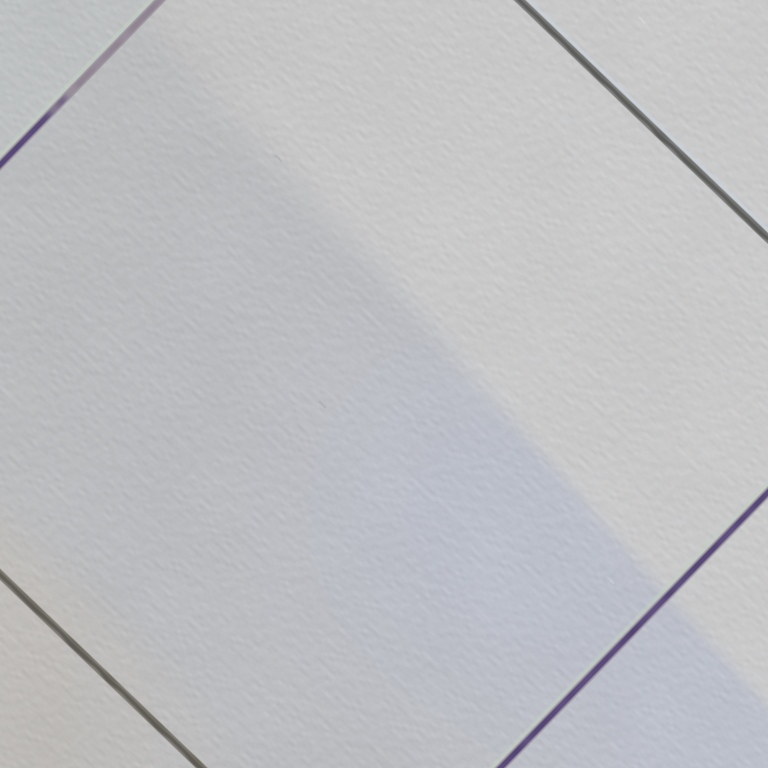
Write a WebGL 2 fragment shader that draws this texture.

```glsl
#version 300 es
precision highp float;
// Pale, finely grained tiles laid diagonally: one large tile with its neighbours' corners.
// A slightly skewed grid gives grey seams one way and violet seams the other;
// a soft, cool shadow band and embossed noise shade the surface.
uniform vec2 u_resolution;
out vec4 fragColor;

const vec3 LIT_GREY    = vec3(0.787, 0.788, 0.792);
const vec3 SHADE_GREY  = vec3(0.732, 0.736, 0.745);
const vec3 SHADE_BLUE  = vec3(0.737, 0.752, 0.795);
const vec3 WARM_GREY   = vec3(0.755, 0.745, 0.735);
const vec3 SEAM_DARK   = vec3(0.33, 0.33, 0.32);
const vec3 SEAM_BROWN  = vec3(0.47, 0.45, 0.41);
const vec3 SEAM_VIOLET = vec3(0.32, 0.26, 0.46);
const vec3 SEAM_LILAC  = vec3(0.57, 0.53, 0.58);
const vec3 BLUE_RIM    = vec3(0.79, 0.83, 0.87);
const vec3 GREEN_RIM   = vec3(0.76, 0.81, 0.76);

const vec2 GRID_ORIGIN = vec2(0.182, -0.4675);
const vec2 GRID_PERIOD = vec2(1.008, 1.0145);

float hash(vec2 p) {
  vec3 q = fract(vec3(p.xyx) * 0.1031);
  q += dot(q, q.yzx + 33.33);
  return fract((q.x + q.y) * q.z);
}

float noise(vec2 p) {
  vec2 cell = floor(p), f = fract(p);
  f = f * f * (3.0 - 2.0 * f);
  float low = mix(hash(cell), hash(cell + vec2(1, 0)), f.x);
  float high = mix(hash(cell + vec2(0, 1)), hash(cell + vec2(1, 1)), f.x);
  return mix(low, high, f.y);
}

// Difference of two shifted noise samples: small bumps lit from one side.
float emboss(vec2 p, vec2 lightStep) {
  return noise(p + lightStep) - noise(p);
}

// Soft-edged stripe around zero distance.
float stripe(float dist, float halfWidth, float soft) {
  return 1.0 - smoothstep(halfWidth - soft, halfWidth + soft, abs(dist));
}

// Soft round patch.
float patchAt(vec2 p, vec2 centre, float radius) {
  vec2 d = (p - centre) / radius;
  return exp(-dot(d, d));
}

// Axes of the tiles: x runs to the upper right, y to the upper left.
vec2 tileAxes(vec2 p) {
  return vec2(dot(p, vec2(0.6926, 0.7215)), dot(p, vec2(-0.7175, 0.6966)));
}

vec3 surface(vec2 p, vec2 q) {
  float edge = 0.80 + 0.075 * q.y;
  float softness = mix(0.014, 0.05, smoothstep(-0.3, 0.5, q.y));
  float lit = smoothstep(edge - softness, edge + softness, q.x);
  float cool = patchAt(p, vec2(0.65, 0.33), 0.28) + patchAt(p, vec2(0.98, 0.0), 0.25);
  vec3 shade = mix(SHADE_GREY, SHADE_BLUE, min(cool, 1.0));
  vec3 light = LIT_GREY - 0.018 * patchAt(p, vec2(0.27, 1.0), 0.25) * vec3(0.8, 1.0, 1.3);
  vec3 color = mix(shade, light, lit);
  // Warm reflected light beyond the lower left side of the shadow.
  float warm = 1.0 - smoothstep(0.20, 0.275, q.x);
  color = mix(color, WARM_GREY, warm * (1.0 - smoothstep(0.05, 0.38, p.x)));
  color -= 0.02 * patchAt(p, vec2(0.0), 0.16);
  // The tile past the upper violet seam is evenly lit.
  return mix(color, vec3(0.745, 0.755, 0.758), smoothstep(0.545, 0.549, q.y));
}

// Sparse short scratches, light or dark, one candidate per cell.
float scuffs(vec2 q, float soft) {
  vec2 cell = floor(q * 9.0), f = fract(q * 9.0) - 0.5;
  float pick = hash(cell + 71.0);
  vec2 d = (f - 0.5 * (vec2(hash(cell + 13.0), hash(cell + 29.0)) - 0.5)) / 9.0;
  float mark = stripe(d.x, 0.0012, soft) * stripe(d.y, 0.006, soft);
  return mark * step(0.94, pick) * (pick > 0.97 ? 0.05 : -0.06);
}

vec3 greySeam(vec3 base, float d, float id, float along, float soft) {
  float wear = noise(vec2(along * 45.0, id * 7.0 + 3.0));
  vec3 body = mix(SEAM_BROWN, vec3(0.46, 0.46, 0.455), clamp(id, 0.0, 1.0));
  float core = stripe(d + 0.0015 - 0.002 * wear, 0.0022, soft);
  vec3 color = mix(base, BLUE_RIM, 0.6 * clamp(id, 0.0, 1.0) * stripe(d - 0.0075, 0.0025, soft));
  color = mix(color, body + 0.08 * (wear - 0.5), stripe(d, 0.0052, soft));
  return mix(color, SEAM_DARK, 0.75 * core);
}

vec3 violetSeam(vec3 base, float d, float id, float along, float soft) {
  float wear = noise(vec2(along * 60.0, id * 5.0 + 17.0));
  float faded = clamp(id, 0.0, 1.0) * smoothstep(0.63, 0.72, along + 0.06 * (wear - 0.5));
  vec3 ink = mix(SEAM_VIOLET, SEAM_LILAC, faded) + 0.06 * (wear - 0.5);
  vec3 color = mix(base, GREEN_RIM, 0.6 * stripe(d - 0.008, 0.003, soft));
  color = mix(color, SEAM_LILAC, 0.75 * stripe(d, 0.0056, soft));
  return mix(color, ink, 0.9 * stripe(d, 0.0034, soft));
}

void main() {
  vec2 p = gl_FragCoord.xy / u_resolution;
  float soft = max(0.0014, 0.9 / min(u_resolution.x, u_resolution.y));
  vec2 q = tileAxes(p);
  vec2 grid = (q - GRID_ORIGIN) / GRID_PERIOD;
  vec2 seamId = round(grid);
  vec2 seamDist = (grid - seamId) * GRID_PERIOD;

  vec3 color = surface(p, q);
  color += 0.012 * (noise(p * 14.0 + 5.0) - 0.5);
  vec2 grain = (q + 2.0) * vec2(190.0, 120.0);
  color += 0.034 * emboss(grain, vec2(0.6, 0.25));
  color += 0.012 * (noise(grain * 2.1) - 0.5) + scuffs(q + 2.0, soft);

  color = greySeam(color, seamDist.x, seamId.x, q.y + 2.0, soft);
  color = violetSeam(color, seamDist.y, seamId.y, q.x, soft);
  fragColor = vec4(color, 1.0);
}
```
